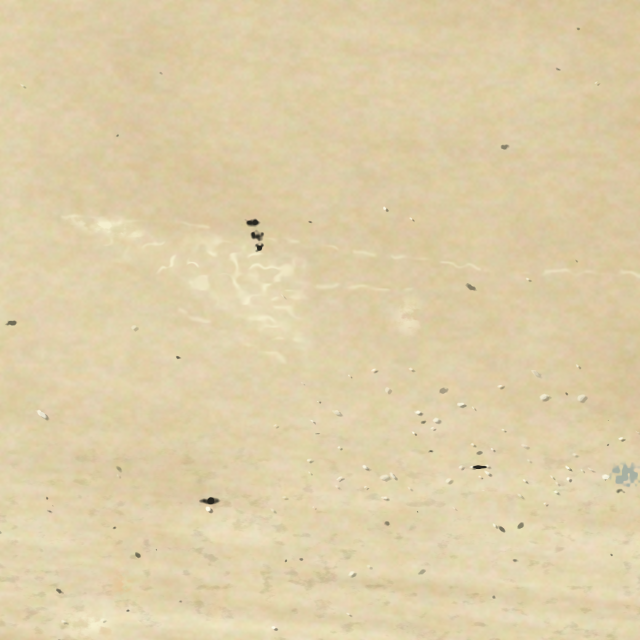
Give the GLSL for this texture, as a Shadertoy shader.

```glsl
// Sunlit dry sand seen from above: tan ground with grainy mottling and faint drifts,
// a scuffed pale wedge, broken tracks, and scattered pebbles with dark shadows.
// Layers of value noise set the ground; jittered grid cells place the pebbles.

const vec3 TAN = vec3(0.828, 0.745, 0.585);
const vec3 PALE = vec3(0.922, 0.880, 0.742);
const vec3 CHALK = vec3(0.965, 0.945, 0.815);
const vec3 GLINT = vec3(0.99, 0.98, 0.90);
const vec3 SHADOW = vec3(0.20, 0.20, 0.16);
const vec3 SLATE = vec3(0.60, 0.66, 0.63);
const vec3 RUST = vec3(0.91, 0.74, 0.55);
const float MOTTLE = 0.50;         // strength of the fine light-dark grain
const float TINT = 0.062;          // strength of the green-pink grain
const float DRIFT_SLOPE = 0.09;    // fall of the lower drifts to the right
const float SOFT = 0.0015;         // edge softness of pebbles

// Broken tracks: start xy, end xy
const vec4 TRACKS[5] = vec4[5](
    vec4(0.10, 0.662, 0.38, 0.642), vec4(0.40, 0.632, 0.75, 0.581),
    vec4(0.76, 0.578, 1.02, 0.572), vec4(0.50, 0.556, 0.64, 0.548),
    vec4(0.28, 0.515, 0.45, 0.434));

// Dark clumps: centre xy, radii xy
const vec4 CLUMPS[5] = vec4[5](
    vec4(0.393, 0.651, 0.014, 0.008), vec4(0.402, 0.632, 0.010, 0.010),
    vec4(0.404, 0.614, 0.008, 0.008), vec4(0.328, 0.217, 0.016, 0.006),
    vec4(0.747, 0.270, 0.014, 0.003));

float hash(vec2 p) {
    vec3 q = fract(vec3(p.xyx) * 0.1031);
    q += dot(q, q.yzx + 33.33);
    return fract((q.x + q.y) * q.z);
}

float noise(vec2 p) {
    vec2 i = floor(p), f = fract(p);
    f = f * f * (3.0 - 2.0 * f);
    return mix(mix(hash(i), hash(i + vec2(1, 0)), f.x),
               mix(hash(i + vec2(0, 1)), hash(i + vec2(1, 1)), f.x), f.y);
}

float fbm(vec2 p) {
    float sum = 0.0, amp = 0.5;
    for (int i = 0; i < 4; i++) {
        sum += amp * noise(p);
        p = mat2(1.6, 1.2, -1.2, 1.6) * p + 17.3;
        amp *= 0.5;
    }
    return sum / 0.9375;
}

// Soft bell over an ellipse: 1 at the centre, fading past the radii
float bell(vec2 p, vec2 centre, vec2 radii) {
    vec2 d = (p - centre) / radii;
    return exp(-dot(d, d));
}

float segmentDistance(vec2 p, vec2 a, vec2 b) {
    vec2 ab = b - a;
    return length(p - a - ab * clamp(dot(p - a, ab) / dot(ab, ab), 0.0, 1.0));
}

// Coverage of small ragged stones on a jittered grid
float stones(vec2 p, float cells, float chance, float size, float seed) {
    float cover = 0.0;
    vec2 home = floor(p * cells);
    float ragged = 0.0022 * (noise(p * 260.0 + seed) - 0.5);
    for (int k = 0; k < 9; k++) {
        vec2 id = home + vec2(k % 3 - 1, k / 3 - 1);
        vec2 key = id + seed;
        vec2 d = p - (id + vec2(hash(key + 3.1), hash(key + 7.7))) / cells;
        float grow = hash(key + 11.9);
        float radius = size * mix(0.5, 1.8, grow * grow * grow);
        d.y += d.x * (hash(key + 5.3) - 0.4);
        d.x /= mix(0.9, 2.0, hash(key + 19.7));
        float disc = 1.0 - smoothstep(-SOFT, SOFT, length(d) - radius + ragged);
        cover = max(cover, disc * step(hash(key), chance) * mix(0.35, 1.0, hash(key + 23.0)));
    }
    return cover;
}

// Scuffed wedge bounded by three soft, ragged edges
float wedge(vec2 p) {
    p += 0.06 * (vec2(fbm(p * 20.0), fbm(p * 20.0 + 40.0)) - 0.5);
    float top = 0.672 - 0.13 * (p.x - 0.09) - p.y;
    float left = p.y - 0.665 + 0.64 * (p.x - 0.09);
    float edge = min(min(top, left), 0.49 - p.x);
    return smoothstep(-0.006, 0.035, edge) * mix(1.0, 0.6, smoothstep(0.38, 0.49, p.x));
}

void mainImage(out vec4 fragColor, in vec2 fragCoord) {
    vec2 uv = fragCoord / iResolution.xy;
    float low = 1.0 - smoothstep(0.12, 0.46, uv.y);

    // Ground tone: broad patches, grain at three sizes, and slanting drifts below
    vec2 slant = vec2(uv.x, uv.y + DRIFT_SLOPE * uv.x);
    float grain = 0.35 * noise(slant * vec2(48.0, 75.0)) + 0.40 * noise(uv * vec2(105.0, 140.0) + 5.0)
                + 0.25 * noise(uv * 240.0 + 9.0) - 0.5;
    float tone = 0.38 + 0.20 * low + 0.60 * (fbm(uv * 4.5) - 0.5) + MOTTLE * grain;
    tone += 0.16 * (0.6 - uv.x) * smoothstep(0.35, 0.6, uv.y);
    tone += (0.16 + 0.70 * low) * (fbm(slant * vec2(3.5, 36.0)) - 0.5);
    tone -= 0.30 * bell(uv, vec2(1.0, 0.40), vec2(0.20, 0.10)) + 0.15 * bell(uv, vec2(1.0, 0.80), vec2(0.10, 0.20));
    vec3 colour = mix(TAN, PALE, tone);
    float tint = 0.55 * noise(uv * vec2(75.0, 90.0) + 60.0) + 0.45 * noise(uv * 165.0 + 31.0) - 0.5;
    colour += TINT * tint * vec3(-0.9, 0.35, -0.3);
    colour.b += TINT * (noise(uv * vec2(65.0, 85.0) + 90.0) - 0.5);
    colour -= 0.07 * low * smoothstep(0.58, 0.85, fbm(uv * vec2(48.0, 85.0) + 80.0));

    // Pale scuffs: crumbled flecks in the wedge, tracks, and small patches
    vec2 curl = uv + 0.012 * vec2(noise(uv * 60.0), noise(uv * 60.0 + 50.0));
    float ridge = 1.0 - abs(2.0 * noise(curl * vec2(42.0, 60.0)) - 1.0);
    float flecks = smoothstep(0.55, 1.0, ridge) * smoothstep(0.30, 0.65, noise(uv * vec2(60.0, 85.0) + 14.0));
    float chalk = wedge(uv) * (0.10 + 0.28 * fbm(uv * 55.0 + 33.0) + 0.62 * flecks);
    for (int i = 0; i < 5; i++) {
        float d = segmentDistance(uv + 0.008 * (noise(uv * 60.0) - 0.5), TRACKS[i].xy, TRACKS[i].zw);
        chalk += 0.45 * exp(-d * d / 1.2e-5) * smoothstep(0.35, 0.75, noise(uv * vec2(50.0, 90.0)));
    }
    float ragged = smoothstep(0.38, 0.66, fbm(uv * vec2(55.0, 75.0)));
    chalk += ragged * (0.7 * bell(uv, vec2(0.638, 0.505), vec2(0.020, 0.026))
                     + 0.7 * bell(uv, vec2(0.165, 0.645 - 0.2 * (uv.x - 0.165)), vec2(0.060, 0.011))
                     + 1.0 * bell(uv, vec2(0.140, 0.025), vec2(0.040, 0.017)));
    colour = mix(colour, CHALK, clamp(chalk, 0.0, 0.92));
    colour = mix(colour, RUST, 0.6 * ragged * bell(uv, vec2(0.192, 0.085), vec2(0.018, 0.032)));

    // Pebbles, thickest in a low band, each with a shadow at its lower right
    float band = exp(-pow((uv.y - 0.27) / 0.09, 2.0)) * smoothstep(0.05, 0.3, uv.x);
    float litChance = 0.012 * step(uv.y, 0.7) + 0.20 * band * smoothstep(0.4, 0.65, noise(uv * 7.0 + 4.0));
    float shade = 0.5 * stones(uv - vec2(0.004, -0.003), 56.0, litChance, 0.0023, 12.0);
    shade = max(shade, 0.75 * stones(uv, 34.0, 0.010 + 0.075 * low, 0.0024, 71.0));
    colour = mix(colour, SHADOW, shade);
    colour = mix(colour, GLINT, stones(uv, 56.0, litChance, 0.0023, 12.0));

    // Dark clumps and a slate-coloured heap at the right edge
    float rough = noise(uv * 170.0 + 22.0);
    float slate = bell(uv, vec2(0.978, 0.258), vec2(0.026, 0.022));
    colour = mix(colour, SLATE, 0.8 * smoothstep(0.35, 0.75, slate * (0.3 + 1.2 * rough)));
    float clump = 0.6 * bell(uv, vec2(0.970, 0.233), vec2(0.010, 0.006));
    for (int i = 0; i < 5; i++) clump = max(clump, bell(uv, CLUMPS[i].xy, CLUMPS[i].zw));
    colour = mix(colour, SHADOW * 0.6, 0.95 * smoothstep(0.28, 0.72, clump * (0.35 + 1.1 * rough)));

    fragColor = vec4(clamp(colour, 0.0, 1.0), 1.0);
}
```
